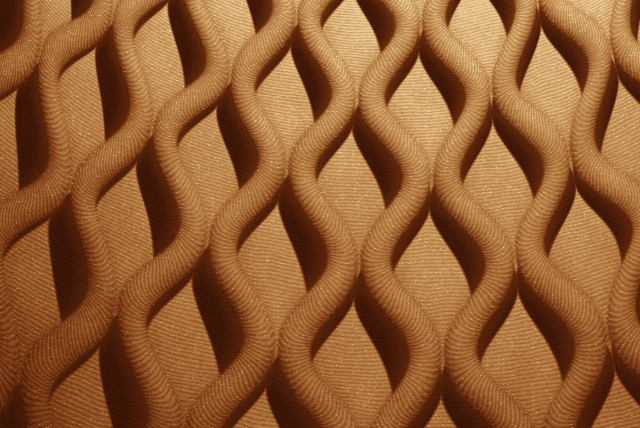
A Shadertoy shader for this pattern:

```glsl
// Pleated ribbed fabric: rows of wavy rolls in antiphase, lit from above, enclosing shadowed lens cells.

const float PI = 3.14159265;
const float SWAY = 0.29;        // sideways swing of a roll, in roll spacings
const float ROLL_RADIUS = 0.21; // half width of a roll, in roll spacings
const float RIBS = 24.0;        // fine ribs per half wave

float hash(vec2 p) {
    vec3 q = fract(vec3(p.xyx) * 0.1031);
    q += dot(q, q.yzx + 33.33);
    return fract((q.x + q.y) * q.z);
}

float noise(vec2 p) {
    vec2 i = floor(p), f = fract(p);
    f = f * f * (3.0 - 2.0 * f);
    vec2 e = vec2(0.0, 1.0);
    return mix(mix(hash(i), hash(i + e.yx), f.x),
               mix(hash(i + e.xy), hash(i + e.yy), f.x), f.y);
}

// Warm ramp from deep shadow to cream highlight
vec3 fabricColor(float tone) {
    float t = clamp(tone, 0.0, 1.0) * 5.0;
    vec3 c = mix(vec3(0.20, 0.07, 0.02), vec3(0.35, 0.14, 0.04), clamp(t, 0.0, 1.0));
    c = mix(c, vec3(0.51, 0.26, 0.10), clamp(t - 1.0, 0.0, 1.0));
    c = mix(c, vec3(0.66, 0.43, 0.22), clamp(t - 2.0, 0.0, 1.0));
    c = mix(c, vec3(0.78, 0.59, 0.36), clamp(t - 3.0, 0.0, 1.0));
    return mix(c, vec3(0.92, 0.79, 0.58), clamp(t - 4.0, 0.0, 1.0));
}

// Half waves counted down the cloth, lengthening toward the viewer
float wavePhase(float down) {
    const float a = 0.0078, b = 0.162;
    return (sqrt(max(b * b + 4.0 * a * (down - 0.0586), 0.0)) - b) / (2.0 * a);
}

float swingSign(float index) {
    return mod(index, 2.0) * 2.0 - 1.0;
}

float rollCenter(float index, float phase) {
    return index + SWAY * swingSign(index) * cos(PI * phase);
}

// Reach of a cast shadow from its roll, along one lens cell
float shadowReach(float along, float start, float span, float reach) {
    return 0.15 + reach * sin(PI * clamp((along - start) / span, 0.0, 1.0));
}

float shadowMask(float dist, float reach, float soft) {
    return 1.0 - smoothstep(reach - soft, reach + soft, dist);
}

// Small bright threads scattered one per grid cell
float glints(vec2 p) {
    vec2 cell = floor(p);
    vec2 f = fract(p) - 0.5;
    float dot_ = 1.0 - smoothstep(0.15, 0.5, length(f));
    return dot_ * smoothstep(0.86, 1.0, hash(cell));
}

void mainImage(out vec4 fragColor, in vec2 fragCoord) {
    vec2 pos = fragCoord / iResolution.y;
    float across = fragCoord.x / iResolution.x;
    float down = 1.0 - pos.y;

    // Fanned cloth coordinates with slight unevenness
    float spacing = 0.1406 + 0.0667 * down;
    float u = (pos.x - 0.766 + 0.025 * down) / spacing;
    u += 0.07 * (noise(pos * 6.0) - 0.5);
    float bow = 0.0094 * (u - 1.0) * (u - 1.0);
    float phase = wavePhase(down + bow + 0.02 * (noise(pos * 5.0 + 17.0) - 0.5));

    // Nearest roll on either side
    float leftIndex = 0.0, leftDist = 9.0, rightDist = 9.0;
    for (int i = -1; i <= 2; i++) {
        float index = floor(u) + float(i);
        float d = u - rollCenter(index, phase);
        if (d >= 0.0 && d < leftDist) { leftDist = d; leftIndex = index; }
        if (d < 0.0) rightDist = min(rightDist, -d);
    }
    bool nearLeft = leftDist < rightDist;
    float rollIndex = nearLeft ? leftIndex : leftIndex + 1.0;
    float d = nearLeft ? leftDist : -rightDist;

    // Round section of the nearest roll
    float lean = -0.77 * swingSign(rollIndex) * sin(PI * phase) + 0.067 * u;
    float stretch = sqrt(1.0 + lean * lean);
    float side = d / (ROLL_RADIUS * stretch);
    float height = sqrt(max(1.0 - side * side, 0.0));
    float rollMask = 1.0 - smoothstep(0.78, 1.06, abs(side));

    // Lamp above, right of the middle
    float lamp = 1.04 - 0.40 * down - 0.65 * (across - 0.68) * (across - 0.68);
    float lightX = 0.08 + 0.3 * (0.65 - across);
    float facing = clamp(side, -1.0, 1.0) * (lightX + 0.62 * lean) / stretch + 0.78 * height;
    float rollTone = lamp * (0.30 + 0.64 * facing);

    // Lens floor with a cast shadow under each overhang
    float along = mod(phase + 0.5 - 0.5 * swingSign(leftIndex), 2.0);
    float slant = 0.5 * (0.55 - across);
    float soft = 0.018 + 0.6 / (iResolution.y * spacing);
    float rightReach = shadowReach(along, 0.05, 1.42, 0.49 * (1.0 + slant));
    float leftReach = shadowReach(along, 0.08, 1.10, 0.25 * (1.0 - slant));
    float shade = max(shadowMask(rightDist, rightReach, soft),
                      shadowMask(leftDist, leftReach, soft));
    float nook = 1.0 - smoothstep(0.15, 0.5, abs(d));
    float floorTone = lamp * (0.93 - 0.10 * nook);
    float shadowTone = lamp * (0.06 + 0.22 * nook);
    float tone = mix(mix(floorTone, shadowTone, shade), rollTone, rollMask);

    // Ribs cross the floor and wrap squarely over the rolls
    float wrap = rollMask * (0.9 * d * lean - 0.07 * height);
    float rib = sin(2.0 * PI * (RIBS * (phase + wrap) + 0.8 * noise(pos * 22.0)));
    float lit = mix(1.0 - 0.75 * shade, 1.0, rollMask);
    tone += 0.065 * rib * lit;

    // Woven grain, worn patches and glints
    tone += 0.09 * lit * (noise(pos * vec2(170.0, 300.0)) - 0.5);
    tone += 0.07 * lit * (noise(pos * 14.0 + 5.0) - 0.5);
    tone += 0.22 * lit * glints(pos * vec2(190.0, 290.0));

    fragColor = vec4(fabricColor(tone), 1.0);
}
```
